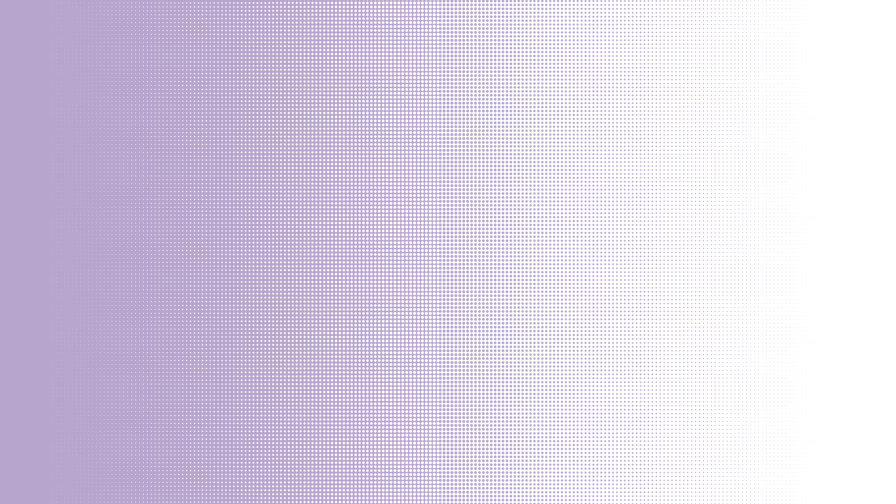
A WebGL 1 fragment shader for this background:

```glsl
precision highp float;
// A lilac-to-white halftone fade, running from left to right in a fine square grid of dots.

uniform vec2 u_resolution;

const vec3 LILAC = vec3(0.722, 0.647, 0.808);
const vec3 WHITE = vec3(1.0);
const float COLUMNS = 228.0;      // dots across the canvas width
const float FADE_START = 0.04;    // solid lilac to the left of this
const float FADE_END = 0.94;      // solid white to the right of this
const float GROWTH = 1.8;         // how slowly dots gain area from either end
const float FILTER_WIDTH = 1.25;  // antialiasing footprint, in pixels
const float PI = 3.14159265;
const int SAMPLES = 5;            // antialiasing samples per footprint side

// 1 inside the round dot of a unit cell, 0 outside.
float dotMask(vec2 grid, float area) {
  vec2 offset = fract(grid) - 0.5;
  return step(dot(offset, offset) * PI, area) * step(0.0001, area);
}

// White dots on lilac in the darker half, lilac dots on white in the lighter half.
float halftone(vec2 grid) {
  float x = grid.x / COLUMNS;
  float fade = clamp((x - FADE_START) / (FADE_END - FADE_START), 0.0, 1.0);
  float fromEnd = min(fade, 1.0 - fade);
  float area = 0.5 * pow(2.0 * fromEnd, GROWTH);
  if (fade < 0.5) {
    return dotMask(grid, area);
  }
  return 1.0 - dotMask(grid + 0.5, area);
}

void main() {
  float gridPerPixel = COLUMNS / u_resolution.x;

  // Average a small lattice of samples around the pixel centre.
  float white = 0.0;
  for (int j = 0; j < SAMPLES; j++) {
    for (int i = 0; i < SAMPLES; i++) {
      vec2 within = (vec2(float(i), float(j)) + 0.5) / float(SAMPLES) - 0.5;
      white += halftone((gl_FragCoord.xy + within * FILTER_WIDTH) * gridPerPixel);
    }
  }
  white /= float(SAMPLES * SAMPLES);

  gl_FragColor = vec4(mix(LILAC, WHITE, white), 1.0);
}
```
